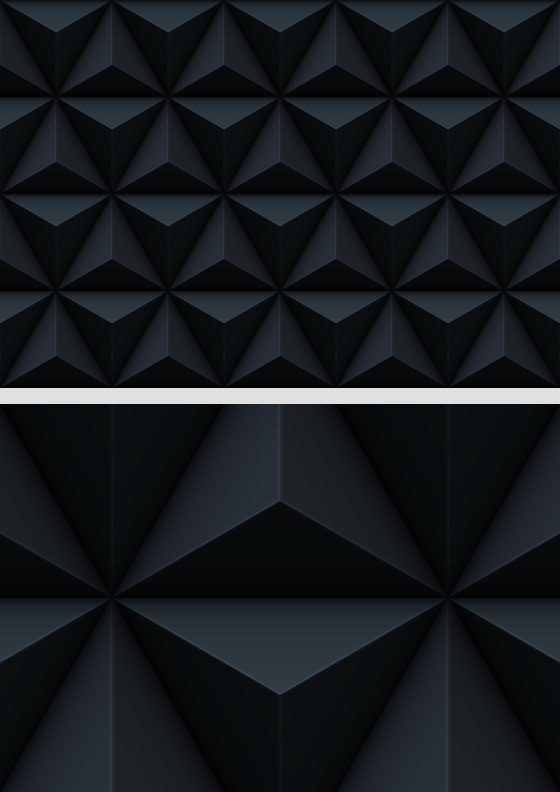
Top: the whole. Bottom: its middle third, enlarged.
Give the GLSL for this pattern, as a Shadertoy shader.

```glsl
const vec2 REPEATS = vec2(5.0, 4.0);
const float SAMPLES = 3.0;

// Distances to the base, left and right sides of a triangle; they sum to 1.
vec3 sideDistances(float baseDistance, float x) {
    float halfSpan = 0.5 * (1.0 - baseDistance);
    return vec3(baseDistance, halfSpan + x, halfSpan - x);
}

// Picks the colour of the facet that touches the nearest side.
vec3 facetColor(vec3 d, vec3 base, vec3 left, vec3 right) {
    if (d.x < min(d.y, d.z)) return base;
    return d.y < d.z ? left : right;
}

// Darkens facets toward the outline and lights the ridges between them.
vec3 shadeFacet(vec3 color, vec3 d, float creaseWidth, float ridgeWidth) {
    float nearest = min(d.x, min(d.y, d.z));
    float farthest = max(d.x, max(d.y, d.z));
    float middle = 1.0 - nearest - farthest;

    float crease = 1.0 - exp(-nearest / creaseWidth);
    float slope = mix(0.86, 1.06, nearest * 3.0);
    float ridge = 1.0 - smoothstep(0.0, ridgeWidth, middle - nearest);
    vec3 glint = (color * 0.16 + vec3(0.010, 0.012, 0.014)) * ridge;
    return color * mix(0.28, 1.0, crease) * slope + glint * crease;
}

vec3 pyramids(vec2 uv) {
    float down = (1.0 - uv.y) * REPEATS.y;
    float row = floor(down);
    float v = down - row;
    float x = uv.x * REPEATS.x + 0.5 * mod(row, 2.0);

    // Upright triangles have their apex at whole x, inverted ones between.
    float upX = fract(x + 0.5) - 0.5;
    float downX = fract(x) - 0.5;
    bool upright = abs(upX) < 0.5 * v;

    if (upright) {
        vec3 d = sideDistances(1.0 - v, upX);
        vec3 color = facetColor(d,
            vec3(0.030, 0.040, 0.045),
            vec3(0.155, 0.178, 0.212),
            vec3(0.118, 0.134, 0.152));
        return shadeFacet(color, d, 0.050, 0.022);
    }
    vec3 d = sideDistances(v, downX);
    vec3 color = facetColor(d,
        vec3(0.178, 0.220, 0.255),
        vec3(0.036, 0.049, 0.055),
        vec3(0.044, 0.060, 0.067));
    return shadeFacet(color, d, 0.036, 0.022);
}

void mainImage(out vec4 fragColor, in vec2 fragCoord) {
    // Average a small grid of samples for smooth edges.
    vec3 total = vec3(0.0);
    for (float j = 0.0; j < SAMPLES; j++) {
        for (float i = 0.0; i < SAMPLES; i++) {
            vec2 offset = (vec2(i, j) + 0.5) / SAMPLES - 0.5;
            total += pyramids((fragCoord + offset) / iResolution.xy);
        }
    }
    fragColor = vec4(total / (SAMPLES * SAMPLES), 1.0);
}
```
